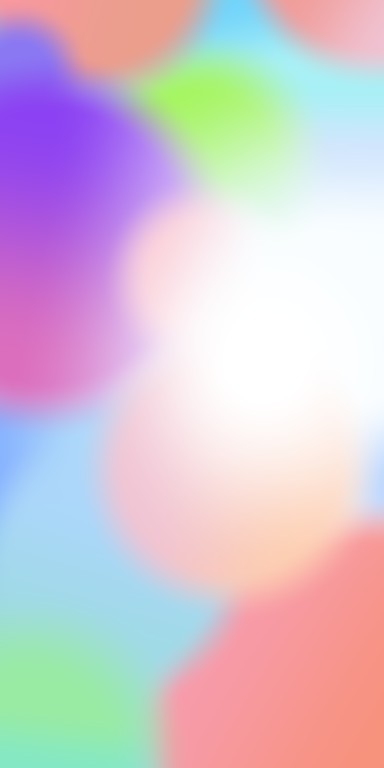
Write a Shadertoy shader that draws this background.

```glsl
const vec3 CYAN = vec3(0.45, 0.83, 0.98);
const vec3 AQUA = vec3(0.66, 0.94, 0.96);
const vec3 MIST = vec3(0.82, 0.90, 0.99);
const vec3 SNOW = vec3(0.97, 0.99, 1.00);
const vec3 BLUE = vec3(0.52, 0.69, 1.00);
const vec3 SKY = vec3(0.67, 0.84, 0.98);
const vec3 TEAL = vec3(0.61, 0.86, 0.87);
const vec3 LIME = vec3(0.65, 0.96, 0.38);
const vec3 MINT = vec3(0.86, 0.97, 0.90);
const vec3 LEAF = vec3(0.60, 0.92, 0.64);
const vec3 SEA = vec3(0.52, 0.91, 0.77);
const vec3 ROSE = vec3(0.97, 0.61, 0.68);
const vec3 CORAL = vec3(0.97, 0.57, 0.48);
const vec3 SALMON = vec3(0.92, 0.62, 0.55);
const vec3 BLUSH = vec3(0.94, 0.76, 0.82);
const vec3 PEACH = vec3(0.99, 0.80, 0.68);
const vec3 VIOLET = vec3(0.55, 0.26, 0.95);
const vec3 IRIS = vec3(0.54, 0.47, 0.95);
const vec3 ORCHID = vec3(0.86, 0.43, 0.74);
const vec3 LILAC = vec3(0.85, 0.76, 0.97);
const vec2 GLOW_CENTRE = vec2(0.69, 1.06);
const float GLOW_SIZE = 0.28;

// Coverage of a disc with a blurred rim
float softDisc(vec2 p, vec2 centre, float radius, float blur) {
    return 1.0 - smoothstep(radius - blur, radius + blur, length(p - centre));
}

// Linear blend of two colours from point a to point b
vec3 ramp(vec2 p, vec2 a, vec2 b, vec3 colA, vec3 colB) {
    vec2 axis = b - a;
    return mix(colA, colB, smoothstep(0.0, 1.0, dot(p - a, axis) / dot(axis, axis)));
}

// Cool backdrop: cyan to white above, blue to teal at the lower left
vec3 backdrop(vec2 p) {
    vec3 upper = mix(SNOW, MIST, smoothstep(1.38, 1.64, p.y));
    upper = mix(upper, AQUA, smoothstep(1.60, 1.78, p.y));
    upper = mix(upper, CYAN, smoothstep(1.78, 2.0, p.y + 0.25 * (0.6 - p.x)));
    vec3 lower = mix(BLUE, SKY, smoothstep(-0.05, 0.22, p.x));
    lower = mix(TEAL, lower, smoothstep(0.38, 0.72, p.y));
    float side = smoothstep(0.3, 0.75, p.x);
    return mix(lower, upper, max(smoothstep(0.9, 1.1, p.y), side));
}

void mainImage(out vec4 fragColor, in vec2 fragCoord) {
    // Canvas spans 1 wide by 2 high
    vec2 p = fragCoord / iResolution.xy * vec2(1.0, 2.0);
    vec3 col = backdrop(p);

    // Blue patch at the right edge
    col = mix(col, mix(BLUE, MIST, 0.65), softDisc(p, vec2(1.04, 0.74), 0.13, 0.12));

    // Lower right coral, with blue and green discs on the left
    vec3 warm = ramp(p, vec2(0.45, 0.35), vec2(1.05, 0.0), ROSE, CORAL);
    col = mix(col, warm, softDisc(p, vec2(0.97, 0.07), 0.575, 0.07));
    vec3 cool = ramp(p, vec2(0.15, 0.35), vec2(0.25, 0.7), mix(TEAL, SKY, 0.3), SKY);
    col = mix(col, cool, softDisc(p, vec2(0.29, 0.53), 0.32, 0.07));
    vec3 green = ramp(p, vec2(0.1, 0.0), vec2(0.12, 0.16), SEA, LEAF);
    col = mix(col, green, softDisc(p, vec2(0.08, 0.04), 0.31, 0.12));

    // Lime disc fading into white, under the two upper coral discs
    vec3 lime = ramp(p, vec2(0.47, 1.78), vec2(0.66, 1.40), LIME, MINT);
    float limeFade = smoothstep(1.25, 1.5, p.y);
    col = mix(col, lime, limeFade * softDisc(p, vec2(0.52, 1.57), 0.27, 0.09));
    vec3 salmon = ramp(p, vec2(0.0, 2.0), vec2(0.35, 1.88), mix(ROSE, CORAL, 0.3), SALMON);
    col = mix(col, salmon, softDisc(p, vec2(0.24, 2.08), 0.31, 0.07));
    vec3 corner = ramp(p, vec2(0.75, 2.0), vec2(1.0, 1.85), SALMON + vec3(0.02, 0.0, 0.06), BLUSH);
    col = mix(col, corner, softDisc(p, vec2(0.99, 2.17), 0.35, 0.06));

    // Violet discs
    col = mix(col, IRIS, softDisc(p, vec2(0.05, 1.81), 0.13, 0.06));
    vec3 purple = ramp(p, vec2(0.12, 1.70), vec2(0.0, 1.06), VIOLET, ORCHID);
    purple = mix(purple, LILAC, smoothstep(0.05, 0.56, p.x - 0.18 * (p.y - 1.2)));
    col = mix(col, purple, softDisc(p, vec2(0.12, 1.36), 0.43, 0.08));

    // Pale pink disc and the large peach disc
    vec3 pale = ramp(p, vec2(0.36, 1.28), vec2(0.68, 1.20), vec3(0.98, 0.80, 0.84), SNOW);
    col = mix(col, pale, softDisc(p, vec2(0.53, 1.28), 0.20, 0.07));
    vec3 peach = ramp(p, vec2(0.36, 0.65), vec2(0.78, 0.55), BLUSH, PEACH);
    peach = mix(peach, vec3(0.99, 0.93, 0.92), 0.75 * smoothstep(0.5, 0.95, p.y) * smoothstep(0.3, 0.65, p.x));
    col = mix(col, peach, softDisc(p, vec2(0.60, 0.78), 0.335, 0.07));

    // White light over the centre
    vec2 toGlow = (p - GLOW_CENTRE) / GLOW_SIZE;
    float glow = exp(-dot(toGlow, toGlow));
    col = mix(col, vec3(1.0), min(1.0, 1.15 * glow));

    fragColor = vec4(col, 1.0);
}
```
